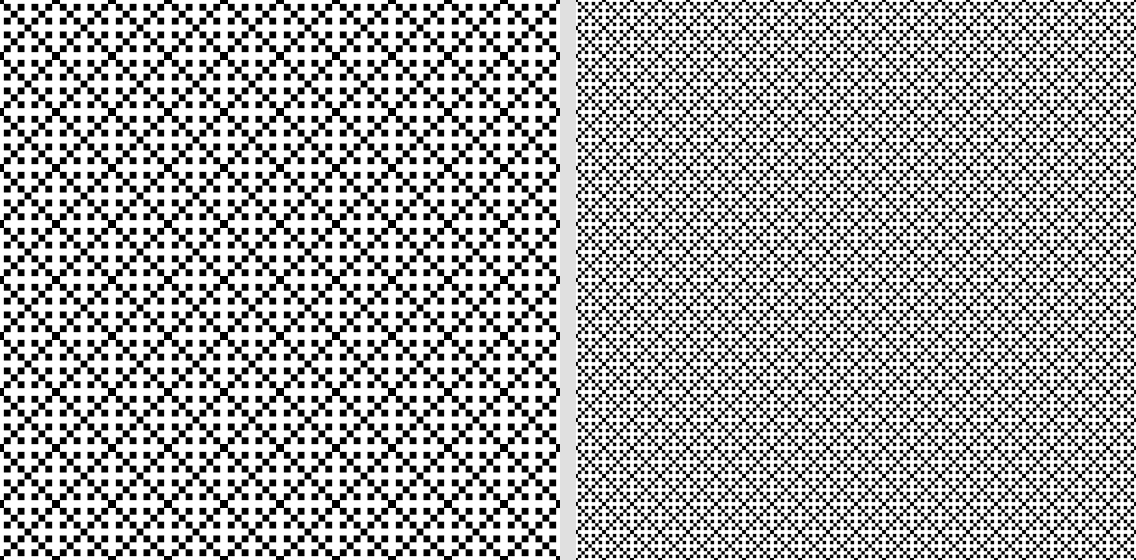
Left, the tile; right, the same tile 2 across and 2 down.
Write a WebGL 1 fragment shader that draws this pattern.

```glsl
precision highp float;

uniform vec2 u_resolution;

const float REPEATS = 10.0;      // tiles across and down
const float PITCH = 0.1235;      // spacing of the small squares, in tiles
const float SMALL_SIDE = 0.122;  // side of a small square, in tiles
const float LARGE_SIDE = 0.143;  // side of a corner square, in tiles
const vec3 INK = vec3(0.0);
const vec3 PAPER = vec3(1.0);

// Smoothed coverage of a square, from the distance to its centre on each axis
float square(vec2 offset, float side, vec2 pixel) {
    vec2 cover = clamp((0.5 * side - offset) / pixel + 0.5, 0.0, 1.0);
    return cover.x * cover.y;
}

float tilePattern(vec2 uv, vec2 pixel) {
    // Mirrored distance from the tile centre
    vec2 fromCentre = abs(fract(uv) - 0.5);

    // Fold onto the second step, then onto the first and third
    vec2 fromEvenStep = abs(fromCentre - 2.0 * PITCH);
    vec2 fromOddStep = abs(fromEvenStep - PITCH);

    // Odd grid, diagonal links and centre
    float ink = square(fromOddStep, SMALL_SIDE, pixel);
    ink += square(fromEvenStep, SMALL_SIDE, pixel);
    ink += square(fromCentre, SMALL_SIDE, pixel);

    // Larger square shared by the tile corners
    ink += square(0.5 - fromCentre, LARGE_SIDE, pixel);
    return min(ink, 1.0);
}

void main() {
    vec2 pixel = REPEATS / u_resolution;
    vec2 uv = gl_FragCoord.xy * pixel;
    gl_FragColor = vec4(mix(PAPER, INK, tilePattern(uv, pixel)), 1.0);
}
```
